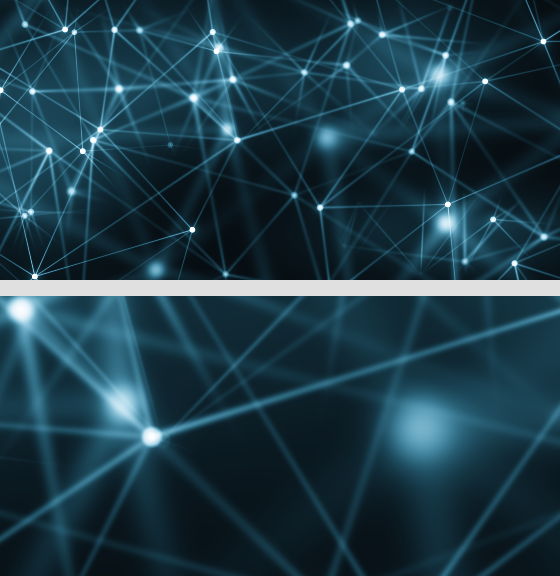
Top, the full canvas; bottom, a detail of the centre.
Give the GLSL for this background, as a WebGL 2 fragment shader.

```glsl
#version 300 es
precision highp float;

uniform vec2 u_resolution;
out vec4 fragColor;

// Colour = shadow + linear tint * light + cubic tint * light^3
const vec3 SHADOW_TINT = vec3(0.01, 0.0, 0.005);
const vec3 LINEAR_TINT = vec3(0.30, 1.0, 1.25);
const vec3 CUBIC_TINT = vec3(0.70, 0.0, -0.25);

// Haze lobes: centre and radii as fractions of the canvas
const int LOBES = 4;
const vec4 HAZE[LOBES] = vec4[LOBES](
    vec4(0.30, 0.72, 0.30, 0.26), vec4(0.80, 0.17, 0.20, 0.15),
    vec4(0.73, 0.78, 0.14, 0.24), vec4(0.05, 0.45, 0.15, 0.35));
const float HAZE_BASE = 0.05;
const float HAZE_GAIN = 0.20;
const float HAZE_SCALE = 3.0;

// Network
const float CELL_MARGIN = 0.10;  // gap between a node and its cell border
const float KEEP = 0.75;         // share of possible links drawn
const float LINE_GAIN = 0.85;
const float LINE_FALLOFF = 0.35; // dimming of links with blur
const float LINE_CUTOFF = 2.5;   // in link widths
const float FOCUS_BLUR = 0.002;
const float DOT_RADIUS = 0.009;
const float HALO_SIZE = 0.014;
const float HALO_GAIN = 0.4;
const int RING[5] = int[5](1, 5, 7, 3, 1); // side neighbours in a 3x3 block

vec3 hash3(vec2 p) {
    vec3 q = fract(p.xyx * vec3(0.1031, 0.1030, 0.0973));
    q += dot(q, q.yxz + 33.33);
    return fract((q.xxy + q.yzz) * q.zyx);
}

float valueNoise(vec2 p) {
    vec2 i = floor(p), f = fract(p);
    f = f * f * (3.0 - 2.0 * f);
    return mix(mix(hash3(i).x, hash3(i + vec2(1, 0)).x, f.x),
               mix(hash3(i + vec2(0, 1)).x, hash3(i + vec2(1, 1)).x, f.x), f.y);
}

float lobe(vec2 uv, vec4 shape) {
    vec2 e = (uv - shape.xy) / shape.zw;
    return exp(-dot(e, e));
}

// Node position in xy, blur in z, link phase in w
vec4 makeNode(vec2 cell, float size, vec2 blurRange) {
    vec3 h = hash3(cell);
    vec2 position = (cell + mix(vec2(CELL_MARGIN), vec2(1.0 - CELL_MARGIN), h.xy)) * size;
    return vec4(position, mix(blurRange.x, blurRange.y, h.z * h.z), fract(7.13 * h.z));
}

// Link that widens and dims with the blur of its end nodes
float link(vec2 p, vec4 a, vec4 b, float pixel) {
    float phase = fract(a.w + b.w);
    if (phase > KEEP) return 0.0;
    vec2 ab = b.xy - a.xy, ap = p - a.xy;
    float t = clamp(dot(ap, ab) / dot(ab, ab), 0.0, 1.0);
    float w = max(mix(a.z, b.z, t), 0.6 * pixel);
    float d = length(ap - ab * t) / w;
    if (d > LINE_CUTOFF) return 0.0;
    float taper = mix(1.0, 0.45, 4.0 * t * (1.0 - t));
    float strength = mix(0.25, 1.0, phase / KEEP);
    return LINE_GAIN * strength * taper * pow(FOCUS_BLUR / w, LINE_FALLOFF) * exp(-d * d);
}

float nodeDot(vec2 p, vec4 node, float pixel) {
    float d = length(p - node.xy);
    float radius = DOT_RADIUS + 0.5 * node.z;
    float soft = 0.6 * max(node.z, pixel);
    float core = 1.0 - smoothstep(radius - soft, radius + soft, d);
    float halo = HALO_GAIN * exp(-d / (HALO_SIZE + 0.3 * node.z));
    return sqrt(FOCUS_BLUR / node.z) * (core + halo);
}

// Share of darkness left after one depth layer is screened on
float layerDarkness(vec2 p, float angle, float size, vec2 blurRange, float gain, float pixel) {
    if (gain < 0.01) return 1.0;
    float c = cos(angle), s = sin(angle);
    p = mat2(c, s, -s, c) * p + size * floor(10.0 + 20.0 * angle);
    vec2 home = floor(p / size);

    // Nodes of the surrounding 3x3 cells
    vec4 nodes[9];
    float dark = 1.0;
    for (int i = 0; i < 9; i++) {
        nodes[i] = makeNode(home + vec2(i % 3 - 1, i / 3 - 1), size, blurRange);
        dark *= 1.0 - min(gain * nodeDot(p, nodes[i], pixel), 1.0);
    }
    // Spokes from the home node, then links crossing the cell corners
    for (int i = 0; i < 9; i++)
        if (i != 4) dark *= 1.0 - min(gain * link(p, nodes[4], nodes[i], pixel), 1.0);
    for (int i = 0; i < 4; i++)
        dark *= 1.0 - min(gain * link(p, nodes[RING[i]], nodes[RING[i + 1]], pixel), 1.0);
    return dark;
}

void main() {
    float pixel = 1.0 / u_resolution.y;
    vec2 p = gl_FragCoord.xy * pixel;

    // Haze
    float density = 0.0;
    for (int k = 0; k < LOBES; k++) density += lobe(gl_FragCoord.xy / u_resolution, HAZE[k]);
    density = min(density, 1.2);
    float mist = 0.65 * valueNoise(p * HAZE_SCALE) + 0.35 * valueNoise(p * HAZE_SCALE * 2.0 + 17.0);
    float dark = 1.0 - HAZE_BASE - HAZE_GAIN * density * (0.35 + 0.95 * mist);

    // Layers from far to near; the crowded ones fill the haze only
    float veil = mix(0.45, 1.25, min(density, 1.0));
    float crowd = smoothstep(0.3, 0.9, density);
    dark *= layerDarkness(p, 0.5, 0.55, vec2(0.016, 0.042), veil, pixel);
    dark *= layerDarkness(p, 1.1, 0.42, vec2(0.005, 0.016), veil, pixel);
    dark *= layerDarkness(p, 0.8, 0.30, vec2(0.004, 0.014), crowd, pixel);
    dark *= layerDarkness(p, 0.3, 0.42, vec2(0.0018, 0.006), 1.0, pixel);
    dark *= layerDarkness(p, 1.4, 0.29, vec2(0.0018, 0.008), crowd, pixel);

    float light = 1.0 - dark;
    vec3 color = SHADOW_TINT + LINEAR_TINT * light + CUBIC_TINT * light * light * light;
    fragColor = vec4(clamp(color, 0.0, 1.0), 1.0);
}
```
